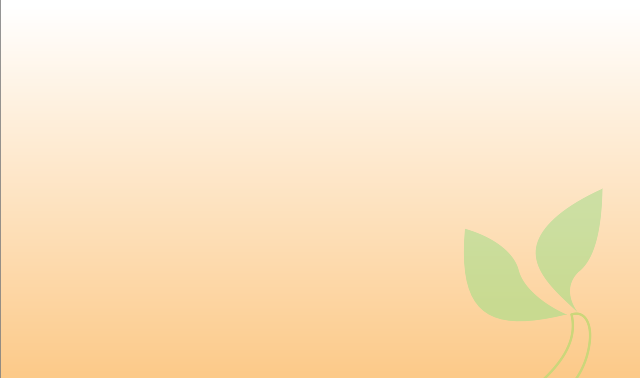
Write a Shadertoy shader that draws this background.

```glsl
// A warm white-to-peach vertical gradient with a pale two-leaf sprout at lower right.
// Leaves are closed chains of cubic Bezier curves, filled by crossing parity;
// the stem is stroked from the same curves. Lengths are in canvas heights.

vec2 bezier(vec2 a, vec2 b, vec2 c, vec2 d, float t) {
    float u = 1.0 - t;
    return u*u*u*a + 3.0*u*u*t*b + 3.0*u*t*t*c + t*t*t*d;
}

// x: distance to the curve, y: -1 if a ray to the right crosses it an odd number of times
vec2 curve(vec2 p, vec2 a, vec2 b, vec2 c, vec2 d) {
    const int STEPS = 20;
    float dist = 1e5, parity = 1.0;
    vec2 start = a;
    for (int i = 1; i <= STEPS; i++) {
        vec2 end = bezier(a, b, c, d, float(i) / float(STEPS));
        vec2 edge = end - start, rel = p - start;
        float along = clamp(dot(rel, edge) / dot(edge, edge), 0.0, 1.0);
        dist = min(dist, length(rel - edge * along));
        if ((start.y > p.y) != (end.y > p.y) && rel.x < edge.x * rel.y / edge.y)
            parity = -parity;
        start = end;
    }
    return vec2(dist, parity);
}

// Chain two curve results into one outline
vec2 join(vec2 a, vec2 b) {
    return vec2(min(a.x, b.x), a.y * b.y);
}

float leftLeaf(vec2 p) {
    vec2 tip = vec2(1.230, 0.395), waist = vec2(1.373, 0.283), base = vec2(1.499, 0.168);
    vec2 o = curve(p, tip, vec2(1.307, 0.373), vec2(1.362, 0.331), waist);
    o = join(o, curve(p, waist, vec2(1.386, 0.236), vec2(1.444, 0.192), base));
    o = join(o, curve(p, base, vec2(1.291, 0.117), vec2(1.210, 0.168), tip));
    return o.x * o.y;
}

float rightLeaf(vec2 p) {
    vec2 tip = vec2(1.594, 0.501), belly = vec2(1.417, 0.329);
    vec2 base = vec2(1.528, 0.174), waist = vec2(1.530, 0.280);
    vec2 o = curve(p, tip, vec2(1.468, 0.444), vec2(1.415, 0.382), belly);
    o = join(o, curve(p, belly, vec2(1.419, 0.272), vec2(1.475, 0.223), base));
    o = join(o, curve(p, base, vec2(1.503, 0.210), vec2(1.499, 0.249), waist));
    o = join(o, curve(p, waist, vec2(1.574, 0.313), vec2(1.592, 0.393), tip));
    return o.x * o.y;
}

float stem(vec2 p) {
    vec2 top = vec2(1.512, 0.168), shoulder = vec2(1.561, 0.106);
    vec2 o = curve(p, top, vec2(1.525, 0.113), vec2(1.503, 0.055), vec2(1.429, -0.012));
    o = join(o, curve(p, top, vec2(1.545, 0.179), vec2(1.563, 0.148), shoulder));
    o = join(o, curve(p, shoulder, vec2(1.558, 0.062), vec2(1.543, 0.022), vec2(1.517, -0.012)));
    return o.x - 0.0033;
}

void mainImage(out vec4 fragColor, in vec2 fragCoord) {
    vec2 p = fragCoord / iResolution.y;
    float pixel = 1.0 / iResolution.y;

    // Background gradient
    float depth = clamp((1.0 - p.y - 0.015) / 0.985, 0.0, 1.0);
    vec3 color = mix(vec3(1.0), vec3(0.988, 0.790, 0.535), depth);

    // Sprout
    vec3 leafGreen = mix(vec3(0.785, 0.855, 0.565), vec3(0.80, 0.875, 0.64),
                         smoothstep(0.15, 0.50, p.y));
    float leaves = min(leftLeaf(p), rightLeaf(p));
    color = mix(color, leafGreen, smoothstep(0.5 * pixel, -0.5 * pixel, leaves));
    color = mix(color, vec3(0.80, 0.84, 0.48), smoothstep(0.5 * pixel, -0.5 * pixel, stem(p)));

    // Thin grey rule along the left edge
    float rule = clamp((0.0022 - p.x) / pixel + 0.5, 0.0, 1.0);
    color = mix(color, vec3(0.5), rule);

    fragColor = vec4(color, 1.0);
}
```
